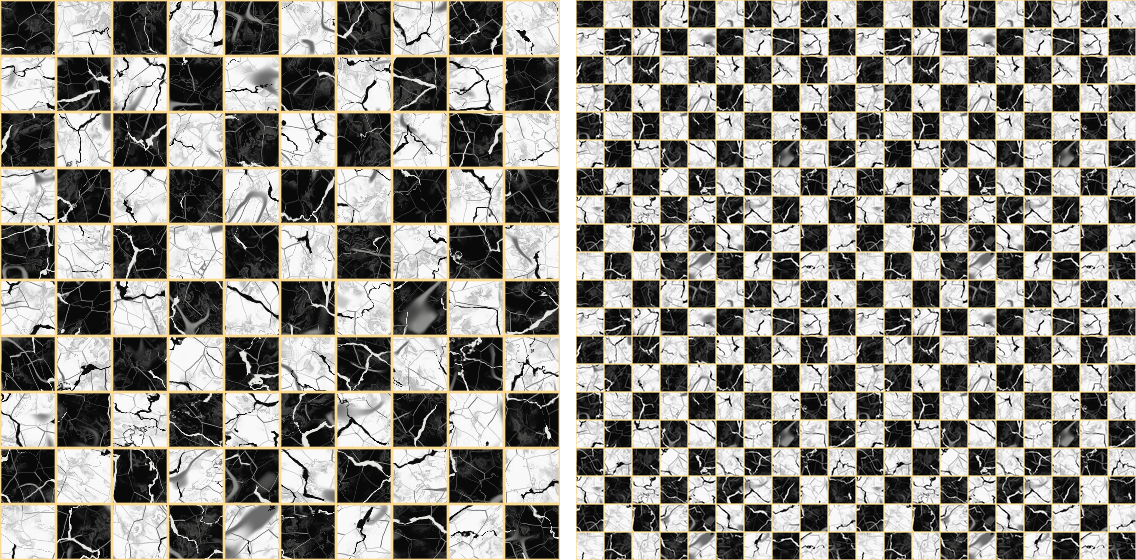
Left, the tile; right, the same tile 2 across and 2 down.
Write a three.js fragment shader that draws this pattern.

```glsl
// Checkerboard of black and white veined marble tiles with gold grout.
varying vec2 vUv;

const float TILES = 10.0;
const float GROUT_HALF = 0.025;
const vec3 GROUT = vec3(0.98, 0.86, 0.57);
const vec3 WHITE_STONE = vec3(0.975);
const vec3 WHITE_VEIN = vec3(0.05, 0.05, 0.05);
const vec3 BLACK_STONE = vec3(0.035);
const vec3 BLACK_VEIN = vec3(0.90, 0.90, 0.89);

vec2 hash2(vec2 p) {
  vec3 q = fract(p.xyx * vec3(0.1031, 0.1030, 0.0973));
  q += dot(q, q.yzx + 33.33);
  return fract((q.xx + q.yz) * q.zy);
}

float noise(vec2 p) {
  vec2 i = floor(p), f = fract(p);
  vec2 u = f * f * f * (f * (f * 6.0 - 15.0) + 10.0);
  float low = mix(hash2(i).x, hash2(i + vec2(1.0, 0.0)).x, u.x);
  float high = mix(hash2(i + vec2(0.0, 1.0)).x, hash2(i + 1.0).x, u.x);
  return mix(low, high, u.y);
}

float fbm(vec2 p) {
  float sum = 0.0, gain = 0.533;
  for (int i = 0; i < 4; i++) {
    sum += gain * noise(p);
    p = mat2(1.6, 1.2, -1.2, 1.6) * p + 7.3;
    gain *= 0.5;
  }
  return sum;
}

// Signed displacement, each axis within about half a unit.
vec2 warp(vec2 p) {
  return vec2(fbm(p), fbm(p + vec2(51.2, 19.7))) - 0.5;
}

// Share of a pixel covered by a line of the given half width.
float lineCoverage(float d, float halfWidth, float pixel) {
  float inner = max(d - 0.5 * pixel, -halfWidth);
  return max(min(d + 0.5 * pixel, halfWidth) - inner, 0.0) / pixel;
}

// Voronoi borders; each border draws its own width between thin and thick.
float cracks(vec2 p, float scale, float thin, float thick, float pixel) {
  vec2 x = p * scale, cell = floor(x);
  vec2 nearCell = cell, nearPoint = vec2(0.0);
  float best = 100.0;
  for (int j = -1; j <= 1; j++) {
    for (int i = -1; i <= 1; i++) {
      vec2 c = cell + vec2(float(i), float(j));
      vec2 r = c + hash2(c) - x;
      if (dot(r, r) < best) {
        best = dot(r, r);
        nearCell = c;
        nearPoint = r;
      }
    }
  }
  float ink = 0.0;
  for (int j = -2; j <= 2; j++) {
    for (int i = -2; i <= 2; i++) {
      vec2 c = nearCell + vec2(float(i), float(j));
      vec2 r = c + hash2(c) - x;
      vec2 gap = r - nearPoint;
      if (dot(gap, gap) > 0.0001) {
        float d = dot(0.5 * (nearPoint + r), normalize(gap)) / scale;
        float weight = smoothstep(0.45, 1.0, hash2(nearCell + c + 0.5).x);
        float strength = mix(0.5, 1.0, smoothstep(0.0, 0.3, weight));
        ink = max(ink, strength * lineCoverage(abs(d), mix(thin, thick, weight), pixel));
      }
    }
  }
  return ink;
}

// Faint smoky contours of folded noise.
float smoke(vec2 p) {
  vec2 q = p * 3.2 + 2.4 * warp(p * 3.0);
  float n = fbm(q + 1.5 * warp(q));
  float ridge = 1.0 - abs(2.0 * fract(n * 3.0) - 1.0);
  return pow(ridge, 2.5) * smoothstep(0.2, 0.8, noise(p * 4.0 + 31.0));
}

// Wide blurred curve that fades in and out along its length.
float softBand(vec2 p) {
  float level = abs(noise(p * 1.4 + 0.2 * warp(p * 2.0)) - 0.5);
  return (1.0 - smoothstep(0.01, 0.05, level)) * smoothstep(0.5, 0.8, noise(p * 2.1 + 63.0));
}

float marble(vec2 p, float pixel) {
  float fold = smoothstep(0.35, 0.75, noise(p * 2.0 + 11.0));
  float swell = 0.4 + 1.1 * noise(p * 5.0 + 23.0);
  vec2 jagged = p + mix(0.18, 0.60, fold) * warp(p * 3.5);
  vec2 gentle = p + 0.12 * warp(p * 1.8 + 40.0);
  float heavy = cracks(jagged, 1.4, 0.004, 0.030 * swell, pixel);
  float hair = 0.75 * cracks(gentle + 90.0, 2.2, 0.004, 0.007, pixel);
  return max(max(heavy, hair), max(0.6 * softBand(p), 0.30 * smoke(p)));
}

void main() {
  vec2 grid = vUv * TILES;
  float pixel = max(fwidth(grid.x), 0.0001);
  vec2 id = mod(floor(grid), TILES), local = fract(grid);

  // Each tile is cut from its own turned and stretched piece of stone.
  vec2 pick = hash2(id + 3.0);
  float angle = 6.2832 * pick.x, stretch = mix(0.8, 1.25, pick.y);
  mat2 turn = mat2(cos(angle), sin(angle), -sin(angle), cos(angle));
  vec2 stone = turn * (local - 0.5) * vec2(stretch, 1.0 / stretch) + 17.0 * id + 9.0;

  float dark = mod(id.x + id.y, 2.0);
  vec3 base = mix(WHITE_STONE, BLACK_STONE, dark);
  vec3 vein = mix(WHITE_VEIN, BLACK_VEIN, dark);
  vec3 color = mix(base, vein, marble(stone, pixel));

  vec2 edge = min(local, 1.0 - local);
  float grout = 1.0 - smoothstep(-0.5, 0.5, (min(edge.x, edge.y) - GROUT_HALF) / pixel);
  gl_FragColor = vec4(mix(color, GROUT, grout), 1.0);
}
```
